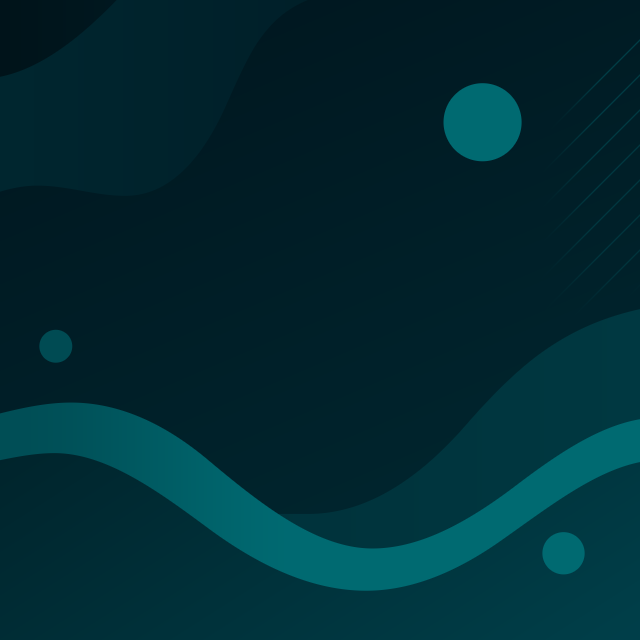
This background is drawn by a WebGL 1 fragment shader. Its source:

```glsl
precision highp float;
// Dark teal abstract scene: wavy corner shapes, a rolling hill, a bright ribbon,
// flat discs and a patch of fine diagonal stripes. Every wavy edge is a smooth
// cubic height curve through a few knots, in a canvas that is 100 units wide.

uniform vec2 u_resolution;

#define CANVAS 100.0
#define TEAL vec3(0.0, 0.415, 0.445)
#define TEAL_DIM vec3(0.0, 0.295, 0.325)
#define NIGHT_DARK vec3(0.0, 0.082, 0.115)
#define NIGHT_LIGHT vec3(0.0, 0.165, 0.2)
#define STRIPE_GAP 5.47
#define STRIPE_OFFSET 6.25
#define STRIPE_HALF_WIDTH 0.1
#define STRIPE_COUNT 8.0

// Coverage of a shape from its signed distance (negative inside).
float cover(float dist) {
  float pixel = CANVAS / u_resolution.y;
  return clamp(0.5 - dist / pixel, 0.0, 1.0);
}

// Extends a curve to the next knot (x, height, slope); curve = (height, slope).
void knot(inout vec2 curve, inout vec3 last, float x, vec3 next) {
  if (x >= last.x) {
    float w = next.x - last.x;
    float t = clamp((x - last.x) / w, 0.0, 1.0);
    float rise = next.y - last.y;
    float a = last.z * w - rise;
    float b = rise - next.z * w;
    float s = 1.0 - t;
    curve.x = mix(last.y, next.y, t) + t * s * (a * s + b * t);
    curve.y = (rise + (s - t) * (a * s + b * t) + t * s * (b - a)) / w;
  }
  last = next;
}

// Approximate distance above a curve.
float above(float y, vec2 curve) {
  return (y - curve.x) / sqrt(1.0 + curve.y * curve.y);
}

vec2 ribbonTop(float x) {
  vec2 c = vec2(0.0);
  vec3 k = vec3(0.0, 35.4, 0.25);
  knot(c, k, x, vec3(11.1, 37.1, 0.0));
  knot(c, k, x, vec3(32.55, 28.1, -0.84));
  knot(c, k, x, vec3(58.2, 14.3, 0.0));
  knot(c, k, x, vec3(80.7, 24.2, 0.76));
  knot(c, k, x, vec3(100.0, 34.5, 0.17));
  return c;
}

vec2 ribbonBottom(float x) {
  vec2 c = vec2(0.0);
  vec3 k = vec3(0.0, 28.1, 0.2);
  knot(c, k, x, vec3(8.5, 29.2, 0.0));
  knot(c, k, x, vec3(32.55, 17.45, -0.74));
  knot(c, k, x, vec3(57.2, 7.7, 0.0));
  knot(c, k, x, vec3(78.1, 15.4, 0.7));
  knot(c, k, x, vec3(100.0, 27.8, 0.2));
  return c;
}

vec2 hillTop(float x) {
  vec2 c = vec2(0.0);
  vec3 k = vec3(0.0, 19.7, 0.0);
  knot(c, k, x, vec3(48.2, 19.7, 0.0));
  knot(c, k, x, vec3(72.9, 33.7, 1.15));
  knot(c, k, x, vec3(84.6, 44.9, 0.72));
  knot(c, k, x, vec3(100.0, 51.7, 0.22));
  return c;
}

vec2 cloudBottom(float x) {
  vec2 c = vec2(0.0);
  vec3 k = vec3(0.0, 70.05, 0.3);
  knot(c, k, x, vec3(5.9, 71.0, 0.0));
  knot(c, k, x, vec3(19.5, 69.4, 0.0));
  knot(c, k, x, vec3(28.6, 73.3, 0.95));
  knot(c, k, x, vec3(35.4, 83.7, 2.25));
  knot(c, k, x, vec3(40.6, 93.9, 1.4));
  knot(c, k, x, vec3(48.8, 100.3, 0.4));
  return c;
}

vec2 cornerBottom(float x) {
  vec2 c = vec2(0.0);
  vec3 k = vec3(0.0, 88.0, 0.2);
  knot(c, k, x, vec3(18.5, 100.3, 1.05));
  return c;
}

// Diagonal stripes that fade in from a rounded left border.
float stripes(vec2 p) {
  float index = floor((p.x - p.y - STRIPE_OFFSET) / STRIPE_GAP + 0.5);
  if (index < 0.0 || index >= STRIPE_COUNT) return 0.0;
  float dist = abs(p.x - p.y - STRIPE_OFFSET - index * STRIPE_GAP) * 0.7071;
  float start = 84.6 + 0.035 * pow(abs(index - 2.6), 4.0);
  float fade = smoothstep(start - 0.5, start + 9.0, p.x);
  return cover(dist - STRIPE_HALF_WIDTH) * fade * mix(0.42, 0.2, index / STRIPE_COUNT);
}

void disc(inout vec3 color, vec2 p, vec2 center, float radius, vec3 fill) {
  color = mix(color, fill, cover(length(p - center) - radius));
}

void main() {
  vec2 uv = gl_FragCoord.xy / u_resolution;
  vec2 p = uv * CANVAS;
  float diagonal = 0.3 * uv.x + 0.7 * (1.0 - uv.y);

  // Sky and stripes
  vec3 color = mix(NIGHT_DARK, NIGHT_LIGHT, diagonal);
  color = mix(color, TEAL, stripes(p));

  // Upper left shapes
  vec3 cloud = mix(vec3(0.0, 0.15, 0.185), vec3(0.0, 0.122, 0.16), uv.x * 2.0);
  color = mix(color, cloud, cover(-above(p.y, cloudBottom(p.x))));
  vec3 corner = mix(vec3(0.0, 0.075, 0.1), vec3(0.0, 0.09, 0.12), uv.x * 6.0);
  color = mix(color, corner, cover(-above(p.y, cornerBottom(p.x))));

  // Hill, ribbon and foreground
  vec3 hill = mix(vec3(0.0, 0.18, 0.215), vec3(0.0, 0.22, 0.255), uv.x);
  color = mix(color, hill, cover(above(p.y, hillTop(p.x))));
  vec3 ribbon = mix(vec3(0.0, 0.305, 0.335), TEAL, smoothstep(0.0, 0.5, uv.x));
  color = mix(color, ribbon, cover(above(p.y, ribbonTop(p.x))));
  vec3 ground = mix(vec3(0.0, 0.14, 0.17), vec3(0.0, 0.245, 0.285),
                    clamp(0.7 * uv.x + 1.1 * (0.3 - uv.y), 0.0, 1.0));
  color = mix(color, ground, cover(above(p.y, ribbonBottom(p.x))));

  // Discs
  disc(color, p, vec2(75.4, 80.9), 6.1, TEAL);
  disc(color, p, vec2(88.05, 13.55), 3.3, TEAL);
  disc(color, p, vec2(8.72, 45.9), 2.57, TEAL_DIM);

  gl_FragColor = vec4(color, 1.0);
}
```
